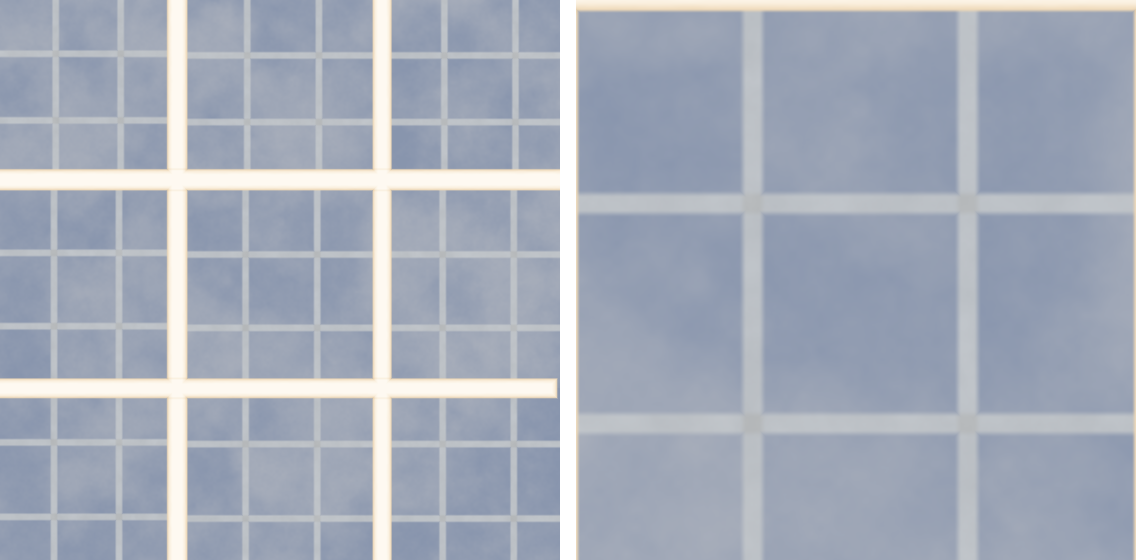
Left, the full canvas; right, a detail of the centre.
Reproduce this pattern procedurally as a Shadertoy shader.

```glsl
const vec2 BAR_START = vec2(0.3164, 0.3066);
const vec2 BAR_PITCH = vec2(0.3660, 0.3724);

float hash(vec2 p) {
    return fract(sin(dot(p, vec2(127.1, 311.7))) * 43758.5453);
}

float valueNoise(vec2 p) {
    vec2 i = floor(p);
    vec2 f = fract(p);
    f = f * f * (3.0 - 2.0 * f);
    float low = mix(hash(i), hash(i + vec2(1.0, 0.0)), f.x);
    float high = mix(hash(i + vec2(0.0, 1.0)), hash(i + vec2(1.0, 1.0)), f.x);
    return mix(low, high, f.y);
}

float fbm(vec2 p) {
    float sum = 0.0;
    float amplitude = 0.5;
    for (int octave = 0; octave < 5; octave++) {
        sum += amplitude * valueNoise(p);
        p = mat2(1.6, 1.2, -1.2, 1.6) * p + 7.3;
        amplitude *= 0.5;
    }
    return sum / 0.96875;
}

// Coverage of a shape with a softened edge
float cover(float dist, float softness) {
    return 1.0 - smoothstep(-softness, softness, dist);
}

// Signed distance to the nearer of two parallel bars
float barDistance(float p, float start, float pitch, vec2 halfWidths) {
    float index = clamp(round((p - start) / pitch), 0.0, 1.0);
    return abs(p - start - pitch * index) - mix(halfWidths.x, halfWidths.y, index);
}

// Distance to the centre of the nearer of a pair of grout lines
float pairDistance(float p, float first, float gap) {
    return min(abs(p - first), abs(p - first - gap));
}

vec3 glazeColor(vec2 uv, vec2 pane) {
    float clouds = smoothstep(0.24, 0.76, fbm(uv * 9.0 + 3.7));
    float mottle = fbm(uv * 42.0 + 11.0) - 0.5;
    float grain = valueNoise(uv * 190.0) - 0.5;
    float tone = 0.12 + 0.66 * clouds + 0.35 * mottle + 0.08 * grain;
    tone += 0.24 * (hash(pane + 2.0) - 0.5);
    return mix(vec3(0.535, 0.585, 0.680), vec3(0.655, 0.680, 0.730), clamp(tone, 0.0, 1.0));
}

vec3 creamColor(float depth, float wear) {
    vec3 tan = vec3(0.925, 0.835, 0.700);
    vec3 cream = vec3(0.980, 0.935, 0.865);
    vec3 ivory = vec3(0.995, 0.978, 0.945);
    vec3 color = mix(tan, cream, smoothstep(-0.001, 0.0045 + 0.002 * wear, depth));
    return mix(color, ivory, smoothstep(0.004, 0.0115, depth + 0.002 * wear));
}

void mainImage(out vec4 fragColor, in vec2 fragCoord) {
    vec2 uv = fragCoord / iResolution.xy;
    float pixel = 1.0 / min(iResolution.x, iResolution.y);
    vec2 cell = clamp(floor((uv - BAR_START) / BAR_PITCH) + 1.0, 0.0, 2.0);
    ivec2 id = ivec2(cell);

    // Uneven grout spacing, one pair of lines per cell on each axis
    vec3 firstX = vec3(0.0965, 0.4385, 0.7905);
    vec3 gapX = vec3(0.116, 0.128, 0.127);
    vec3 firstY = vec3(0.0740, 0.4145, 0.7820);
    vec3 gapY = vec3(0.133, 0.131, 0.119);
    vec2 first = vec2(firstX[id.x], firstY[id.y]);
    vec2 gap = vec2(gapX[id.x], gapY[id.y]);
    first += 0.003 * vec2(step(1.5, cell.y), 1.0 - step(0.5, cell.x));
    vec2 grout = vec2(pairDistance(uv.x, first.x, gap.x),
                      pairDistance(uv.y, first.y, gap.y));

    // Glazed panes
    vec2 pane = cell * 3.0 + step(first, uv) + step(first + gap, uv);
    vec3 color = glazeColor(uv, pane);

    // Pale inner grout, slightly greyer where lines cross
    float wear = fbm(uv * 55.0 + 21.0);
    float softness = max(pixel, 0.0024);
    vec2 lines = vec2(cover(grout.x - 0.0059, softness), cover(grout.y - 0.0059, softness));
    vec3 groutColor = vec3(0.748, 0.765, 0.782) + 0.05 * (wear - 0.5);
    groutColor -= vec3(0.025, 0.032, 0.045) * lines.x * lines.y;
    color = mix(color, groutColor, 0.95 * max(lines.x, lines.y));

    // Broad cream bars; the lower one stops just short of the right side
    float upright = barDistance(uv.x, BAR_START.x, BAR_PITCH.x, vec2(0.0182, 0.0169));
    float level = barDistance(uv.y, BAR_START.y, BAR_PITCH.y, vec2(0.0176, 0.0189));
    float lowerBar = 1.0 - step(0.5, uv.y);
    level = max(level, mix(-1.0, uv.x - 0.995, lowerBar));
    float bars = min(upright, level);
    vec3 cream = creamColor(-bars, wear);

    // Faint seam where the level bars pass over the uprights
    float seam = cover(abs(level) - 0.0015, 0.002) * cover(upright, softness);
    cream -= vec3(0.015, 0.035, 0.065) * seam;
    color = mix(color, cream, cover(bars, max(pixel, 0.0014)));

    fragColor = vec4(color, 1.0);
}
```
